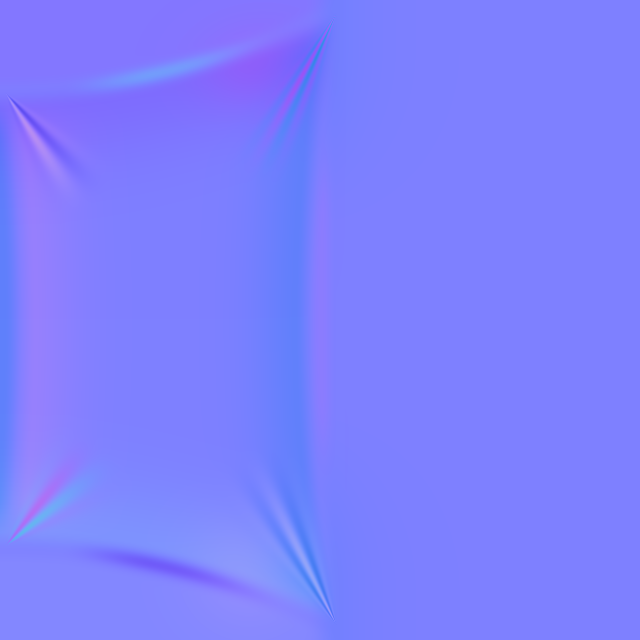
This texture map is drawn by a WebGL 2 fragment shader. Its source:

```glsl
#version 300 es
precision highp float;

uniform vec2 u_resolution;
out vec4 fragColor;

float bell(float d, float width) {
    return exp(-d * d / (width * width));
}

// Falls from one to zero between a and b
float fade(float a, float b, float x) {
    return 1.0 - smoothstep(a, b, x);
}

// Slope of the creases that fan out from a pinched corner
vec2 creaseFan(vec2 q, vec2 axis, float reach, float frequency, float phase, float spread) {
    vec2 across = vec2(-axis.y, axis.x);
    float along = dot(q, axis);
    float side = dot(q, across) / max(along, 0.001);
    float envelope = smoothstep(0.0, 0.025, along) * fade(0.2 * reach, reach, along);
    return -across * sin(side * frequency + phase) * bell(side, spread) * envelope;
}

void main() {
    vec2 p = gl_FragCoord.xy / u_resolution;

    // Signed distances inward from the four bowed edges
    float bow = (p.y - 0.5) * (p.y - 0.5);
    float left = p.x - (0.028 - 0.165 * bow);
    float right = 0.485 + 0.18 * bow - p.x;
    float top = 0.857 + 0.46 * p.x * p.x - p.y;
    float bottom = p.y - (0.145 - 0.45 * p.x * p.x);

    float panel = fade(0.47, 0.54, p.x);
    float height = smoothstep(0.0, 0.08, top) * smoothstep(0.0, 0.08, bottom);
    vec2 slope = vec2(-0.012, 0.0);

    // Side slopes and the thin lips beyond them
    slope.x += 0.21 * smoothstep(-0.005, 0.03, left) * bell(left, 0.09) * height;
    slope.x -= 0.24 * fade(-0.02, 0.008, left) * height;
    slope.x -= 0.25 * smoothstep(-0.006, 0.025, right) * bell(right, 0.085)
        * smoothstep(0.0, 0.05, top) * smoothstep(0.0, 0.05, bottom);
    slope += vec2(0.10, -0.03) * fade(-0.015, 0.004, right) * fade(0.503, 0.525, p.x)
        * fade(0.14, 0.29, abs(p.y - 0.52));

    // Upper and lower slopes, gentler outside the panel
    slope.y -= 0.16 * smoothstep(-0.01, 0.03, top) * bell(top, 0.12) * panel;
    slope += vec2(0.04, -0.07) * fade(-0.03, 0.01, top) * panel;
    slope.y += 0.16 * smoothstep(-0.01, 0.03, bottom) * bell(bottom, 0.12) * panel;
    slope += vec2(0.04, 0.06) * fade(-0.03, 0.01, bottom) * panel;

    // Swells near the two right corners
    slope += vec2(0.15, -0.11) * bell(length((p - vec2(0.41, 0.89)) * vec2(0.9, 1.2)), 0.08) * panel;
    slope += vec2(0.13, 0.05) * bell(length(p - vec2(0.39, 0.11)), 0.09) * panel;

    // Glancing ridge above and groove below
    float ridge = smoothstep(0.09, 0.24, p.x) * fade(0.27, 0.46, p.x);
    slope += vec2(-0.10, 0.26) * bell(top, 0.013) * ridge;
    slope += vec2(-0.13, -0.32) * bell(bottom, 0.014) * ridge;

    // Soft halo on the ground to the right
    slope.x -= 0.10 * smoothstep(0.48, 0.53, p.x) * exp(-max(p.x - 0.52, 0.0) / 0.06)
        * smoothstep(0.12, 0.42, abs(p.y - 0.5));

    // Corner creases
    slope += 0.48 * creaseFan(p - vec2(0.007, 0.857), vec2(0.616, -0.788), 0.23, 16.0, 0.0, 0.19);
    slope += 0.46 * creaseFan(p - vec2(0.527, 0.982), vec2(-0.447, -0.894), 0.31, 40.0, 0.0, 0.13);
    slope += 0.40 * creaseFan(p - vec2(0.527, 0.021), vec2(-0.447, 0.894), 0.32, 29.0, 1.571, 0.16);
    slope += 0.48 * creaseFan(p - vec2(0.007, 0.145), vec2(0.707, 0.707), 0.23, 13.0, 0.0, 0.24);

    vec3 normal = vec3(slope, sqrt(max(1.0 - dot(slope, slope), 0.0)));
    fragColor = vec4(normal * 0.5 + 0.5, 1.0);
}
```
